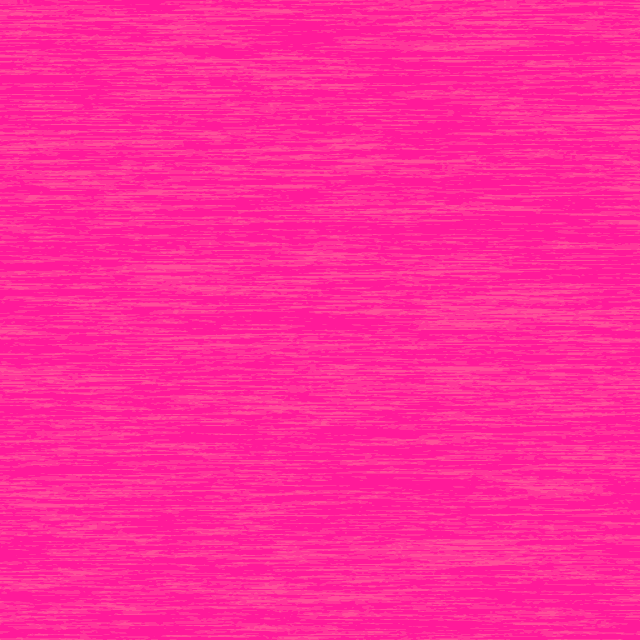
Give the GLSL for this texture, as a WebGL 1 fragment shader.

```glsl
precision highp float;
// Brushed pink surface: hair-thin horizontal streaks with ragged ends.
// Layers of value noise, stretched along x, are summed into one brightness,
// which is cut at two thresholds into three nearly flat pinks.

#define ROWS 512.0          // streak rows over the canvas height
#define LONG_STREAKS 12.0   // noise cells across the width, per layer
#define SHORT_STREAKS 45.0
#define GRAIN 200.0
#define LIGHT_FROM 0.0      // thresholds in standard deviations
#define PALE_FROM 1.05
#define SOFTNESS 0.12       // half width of a tone edge
#define DEEP_PINK vec3(1.0, 0.10, 0.60)
#define LIGHT_PINK vec3(1.0, 0.21, 0.60)
#define PALE_PINK vec3(1.0, 0.305, 0.60)

uniform vec2 u_resolution;

// Sine-free hash of a lattice point, 0 to 1
float hash(vec2 p) {
    vec3 q = fract(p.xyx * 0.1031);
    q += dot(q, q.yzx + 33.33);
    return fract((q.x + q.y) * q.z);
}

// Value noise centred on zero
float noise(vec2 p) {
    vec2 cell = floor(p);
    vec2 f = fract(p);
    f = f * f * (3.0 - 2.0 * f);
    float low = mix(hash(cell), hash(cell + vec2(1.0, 0.0)), f.x);
    float high = mix(hash(cell + vec2(0.0, 1.0)), hash(cell + vec2(1.0, 1.0)), f.x);
    return mix(low, high, f.y) - 0.5;
}

// One row of a layer, shifted so that streak ends do not line up
float streakRow(float x, float row, float seed) {
    return noise(vec2(x + seed + 37.0 * hash(vec2(row, seed)), row));
}

// One row-thin layer, blended between neighbouring rows
float streaks(vec2 uv, float cells, float seed) {
    float y = uv.y * ROWS - 0.5;
    float row = floor(y + 0.001); // guards against rounding at row centres
    float blend = smoothstep(0.0, 1.0, y - row);
    float x = uv.x * cells;
    return mix(streakRow(x, row, seed), streakRow(x, row + 1.0, seed), blend);
}

// Narrow edge between two tones
float toneEdge(float threshold, float v) {
    return smoothstep(threshold - SOFTNESS, threshold + SOFTNESS, v);
}

void main() {
    vec2 uv = gl_FragCoord.xy / u_resolution;

    // Thin streaks and the ragged grain along them
    float value = 0.55 * streaks(uv, LONG_STREAKS, 3.0);
    value += 0.42 * streaks(uv, SHORT_STREAKS, 71.0);
    value += 0.25 * streaks(uv, GRAIN, 139.0);

    // Faint bands and patches
    value += 0.24 * noise(uv * vec2(7.0, 130.0) + 211.0);
    value += 0.12 * noise(uv * vec2(4.0, 22.0) + 307.0);

    // Brightness in standard deviations, cut into three tones
    float v = value / 0.192;
    vec3 color = mix(DEEP_PINK, LIGHT_PINK, toneEdge(LIGHT_FROM, v));
    color = mix(color, PALE_PINK, toneEdge(PALE_FROM, v));
    gl_FragColor = vec4(color, 1.0);
}
```
